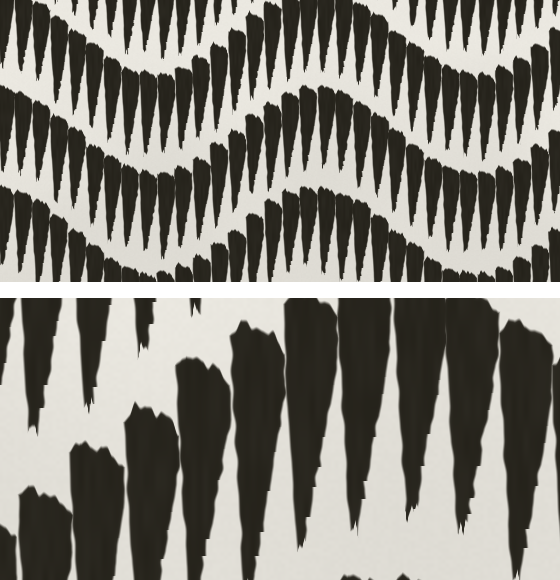
Top: the whole. Bottom: its middle third, enlarged.
Give the GLSL for this pattern, as a WebGL 2 fragment shader.

```glsl
#version 300 es
precision highp float;
// Rows of tapering black brush strokes hung along stacked waves on pale paper.

uniform vec2 u_resolution;
out vec4 fragColor;

// One unit is the pitch between neighbouring strokes.
const float STROKES_ACROSS = 31.45;
const float ROW_PITCH = 5.61;
const float WAVE_PERIOD = 18.0;
const float WAVE_HEIGHT = 2.42;
const float WAVE_TROUGH = 8.5;
const float FIRST_ROW = -4.09;
const float STROKE_SHIFT = 0.2;
const float STROKE_LENGTH = 4.87;
const float TAU = 6.28319;

const vec3 INK = vec3(0.155, 0.145, 0.115);
const vec3 PAPER_LIGHT = vec3(0.92, 0.91, 0.88);
const vec3 PAPER_SHADE = vec3(0.87, 0.86, 0.83);

float hash(vec2 p) {
    return fract(sin(dot(p, vec2(127.1, 311.7))) * 43758.5453);
}

// Smooth value noise along a line, one line per seed
float noise1(float x, float seed) {
    float i = floor(x);
    float f = fract(x);
    return mix(hash(vec2(i, seed)), hash(vec2(i + 1.0, seed)), f * f * (3.0 - 2.0 * f));
}

float noise2(vec2 p) {
    vec2 i = floor(p);
    vec2 f = fract(p);
    f = f * f * (3.0 - 2.0 * f);
    return mix(mix(hash(i), hash(i + vec2(1, 0)), f.x),
               mix(hash(i + vec2(0, 1)), hash(i + vec2(1, 1)), f.x), f.y);
}

// Height of the wave at stroke index k, measured downwards
float waveTop(float k) {
    return FIRST_ROW + WAVE_HEIGHT * cos(TAU * (k - WAVE_TROUGH) / WAVE_PERIOD);
}

// Signed distance to a stroke: q.x from its left edge, q.y down from its crest
float strokeDistance(vec2 q, float len, float seed) {
    float t = clamp(q.y / len, 0.0, 1.0);
    float fray = smoothstep(0.3, 0.9, t);

    // Sides: nearly straight on the left, tapering with hanging bristles on the right
    float left = 0.27 * pow(t, 1.3) + 0.05 * (noise1(q.y * 3.0, seed) - 0.5);
    float taper = pow(clamp((t - 0.27) / 0.73, 0.0, 1.0), 1.1);
    float right = mix(1.02, 0.36, taper) + 0.05 * (noise1(q.y * 5.0, seed + 3.0) - 0.5);
    right += 0.07 * fray * (fract(q.y * 1.7 + noise1(q.y * 2.0, seed + 5.0)) - 0.4);

    // Ragged crest: spiked near the left, falling to a rounded right shoulder
    float crest = q.x < 0.2 ? (0.2 - q.x) * 1.2 : (q.x - 0.2) * 0.4;
    crest += 0.2 * smoothstep(0.8, 1.05, q.x) + 0.17 * noise1(q.x * 10.0, seed + 7.0);

    // Split tip
    float tip = len - 0.35 * noise1(q.x * 22.0, seed + 9.0);

    float sides = max(left - q.x, q.x - right);
    float ends = max(crest - q.y, q.y - tip);
    return max(sides, ends * 0.7);
}

// Paper with a slow shift of light and a fine grain
vec3 paperColor(vec2 p) {
    float shade = 0.06 * p.y + 0.5 * (noise2(p * 0.22) - 0.5);
    vec3 base = mix(PAPER_LIGHT, PAPER_SHADE, smoothstep(0.1, 0.9, shade));
    return base + 0.012 * (noise2(p * 14.0) - 0.5);
}

// Ink with faint streaks and a slightly worn seam where strokes meet
vec3 inkColor(vec2 p, float d) {
    float streak = noise2(p * vec2(9.0, 1.5)) - 0.5;
    float seam = smoothstep(-0.07, 0.0, d);
    return INK + 0.025 * streak + 0.025 * seam;
}

void main() {
    // Canvas in stroke units, y running down from the top
    float px = STROKES_ACROSS / u_resolution.x;
    vec2 p = vec2(gl_FragCoord.x, u_resolution.y - gl_FragCoord.y) * px;

    // Nearest stroke among this column and its neighbours
    float column = floor(p.x + STROKE_SHIFT);
    float d = 10.0;
    for (int i = -1; i <= 1; i++) {
        float k = column + float(i);
        float y = p.y - waveTop(k);
        float row = floor((y + 0.25) / ROW_PITCH);
        vec2 id = vec2(k, row);
        float seed = 40.0 * hash(id + 0.5);
        vec2 jitter = vec2(0.06, 0.2) * (vec2(hash(id + 11.0), hash(id + 23.0)) - 0.5);
        float len = STROKE_LENGTH + 0.5 * (hash(id + 37.0) - 0.4);
        vec2 q = vec2(p.x + STROKE_SHIFT - k, y - row * ROW_PITCH) - jitter;
        d = min(d, strokeDistance(q, len, seed));
    }

    // Blend ink over paper with a soft edge
    float soft = max(0.9 * px, 0.03);
    float ink = 1.0 - smoothstep(-soft, soft, d);
    fragColor = vec4(mix(paperColor(p), inkColor(p, d), ink), 1.0);
}
```
